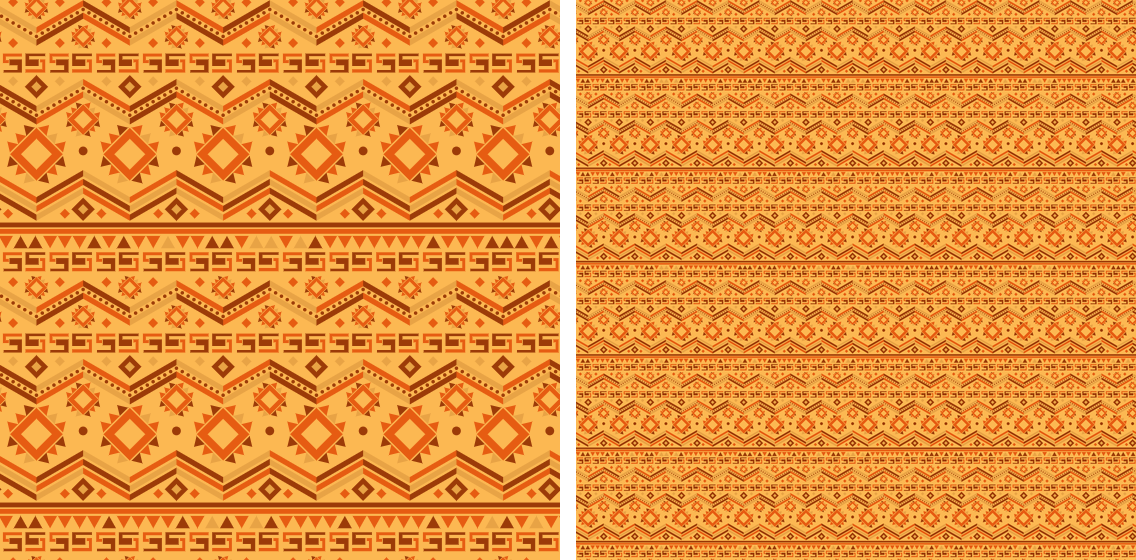
Left: one tile. Right: repeated 3 by 3.
A Shadertoy shader for this pattern:

```glsl
// Seamless tribal textile: bands of zigzags, spiked suns, diamonds, hooks and triangles
const vec3 GROUND = vec3(0.99, 0.72, 0.32);
const vec3 ORANGE = vec3(0.90, 0.36, 0.07);
const vec3 BROWN  = vec3(0.61, 0.23, 0.03);
const vec3 TAN    = vec3(0.91, 0.64, 0.27);
const float CANVAS = 768.0;      // design units across the canvas
const float BAND   = 384.0;      // height of one full set of rows
const float UNIT   = 128.0;      // width of one motif
const float VALLEY = 50.0;       // x of the first zigzag valley
const float PEAK   = 114.0;      // x of the first zigzag peak
const float RISE   = 37.0;       // zigzag height
const float TRIANGLES = 38.0;    // triangles across the canvas

float aa;                        // width of one pixel in design units

float hash(vec2 p) { return fract(sin(dot(p, vec2(127.1, 311.7))) * 43758.5453); }

void paint(inout vec3 col, vec3 ink, float d) {
    col = mix(col, ink, clamp(0.5 - d / aa, 0.0, 1.0));
}

vec3 dye(float i) {
    i = mod(i, 3.0);
    return i < 0.5 ? ORANGE : i < 1.5 ? BROWN : TAN;
}

float wrap(float x, float period) { return mod(x + 0.5 * period, period) - 0.5 * period; }

vec2 local(vec2 p, float x, float y, float period) {
    return vec2(wrap(p.x - x, period), wrap(p.y - y, BAND));
}

float diamond(vec2 q, float r) { return (abs(q.x) + abs(q.y) - r) * 0.7071; }

float rect(vec2 q, vec2 lo, vec2 hi) {
    vec2 d = abs(q - 0.5 * (lo + hi)) - 0.5 * (hi - lo);
    return max(d.x, d.y);
}

// Base on y = 0, tip at y = h
float triangle(vec2 q, float w, float h) {
    return max(-q.y, (abs(q.x) * h + (q.y - h) * w) / length(vec2(w, h)));
}

void sun(inout vec3 col, vec2 q, float size) {
    q = vec2(q.x + q.y, q.y - q.x) * 0.7071 / size;
    bool wide = abs(q.x) > abs(q.y);
    float along = wide ? q.y : q.x, across = wide ? q.x : q.y;
    float spike = clamp(floor(along / 16.0 + 0.5), -1.0, 1.0);
    float side = (wide ? 1.0 : 5.0) + sign(across);
    vec3 ink = dye(floor(3.0 * hash(vec2(spike + 2.0, side + 7.0))));
    paint(col, ink, size * triangle(vec2(along - 16.0 * spike, abs(across) - 27.5), 8.0, 13.0));
    float square = max(abs(q.x), abs(q.y));
    paint(col, ORANGE, size * (square - 25.5));
    paint(col, GROUND, size * (square - 15.0));
}

void gem(inout vec3 col, vec2 q) {
    paint(col, BROWN, diamond(q, 16.0));
    paint(col, TAN, diamond(q, 7.0));
}

float zigzag(float x) { return RISE * abs(wrap(x - PEAK, UNIT)) / (0.5 * UNIT); }

// Stripe whose dye changes at each peak and valley
void stripe(inout vec3 col, vec2 p, float y, float shift, float turn) {
    float f = (p.x - VALLEY) / (0.5 * UNIT), i = floor(f + 0.5);
    float blend = clamp((f - i) * 0.5 * UNIT / aa + 0.5, 0.0, 1.0);
    vec3 ink = mix(dye(turn * (i - 1.0) + shift), dye(turn * i + shift), blend);
    float v = wrap(p.y - y - zigzag(p.x), BAND);
    paint(col, ink, (abs(v) - 4.2) * 0.866);
}

void dottedZigzag(inout vec3 col, vec2 p, float y, float shift) {
    stripe(col, p, y - 8.5, shift, 1.0);
    stripe(col, p, y + 8.5, 1.0 + shift, 2.0);
    float u = wrap(p.x - VALLEY, 8.0);
    float v = wrap(p.y - y - zigzag(p.x - u), BAND);
    paint(col, BROWN, length(vec2(u, v)) - 2.4);
}

// Pair of interlocked hooks
void hooks(inout vec3 col, vec2 p, float y) {
    vec2 q = vec2(mod(p.x - 2.0, 64.0), wrap(p.y - y, BAND));
    float frame = min(rect(q, vec2(2, 0), vec2(28, 4)), rect(q, vec2(2, 0), vec2(6, 13)));
    frame = min(frame, rect(q, vec2(2, 9), vec2(10, 13)));
    float hook = min(rect(q, vec2(11, 8), vec2(28, 16)), rect(q, vec2(22, 8), vec2(28, 26)));
    hook = min(hook, rect(q, vec2(3, 22.5), vec2(28, 26)));
    float five = min(rect(q, vec2(33, 0), vec2(60, 3.5)), rect(q, vec2(33, 0), vec2(38, 17)));
    five = min(five, rect(q, vec2(33, 8), vec2(51, 17)));
    float tail = min(rect(q, vec2(56, 8), vec2(60, 26)), rect(q, vec2(33, 21.5), vec2(60, 26)));
    tail = min(tail, rect(q, vec2(53, 8), vec2(60, 12)));
    paint(col, ORANGE, min(frame, tail));
    paint(col, BROWN, min(hook, five));
}

void triangles(inout vec3 col, vec2 p) {
    float f = p.x * TRIANGLES / CANVAS + 0.1, i = mod(floor(f), TRIANGLES);
    float pick = hash(vec2(i, floor(p.y / BAND) + 3.0));
    vec2 q = vec2((fract(f) - 0.5) * CANVAS / TRIANGLES, wrap(p.y - 332.0, BAND));
    bool down = pick < 0.52;
    vec3 ink = down ? ORANGE : pick < 0.84 ? BROWN : TAN;
    paint(col, ink, triangle(vec2(q.x, (down ? q.y : -q.y) + 8.5), 9.6, 17.0));
}

void mainImage(out vec4 fragColor, in vec2 fragCoord) {
    vec2 uv = fragCoord / iResolution.xy;
    vec2 p = vec2(uv.x, 1.0 - uv.y) * CANVAS;
    aa = CANVAS / iResolution.y;
    vec3 col = GROUND;

    // Narrow dotted band with small suns
    dottedZigzag(col, p, 13.0, 0.0);
    sun(col, local(p, VALLEY, 10.5, UNIT), 0.4);
    sun(col, local(p, PEAK, 50.5, UNIT), 0.4);
    paint(col, ORANGE, diamond(local(p, 18.0, 3.0, 64.0), 6.8));
    paint(col, ORANGE, diamond(local(p, 18.0, 59.0, 64.0), 6.8));
    hooks(col, p, 73.5);

    // Wide band with large suns
    dottedZigzag(col, p, 121.0, 2.0);
    gem(col, local(p, VALLEY, 119.0, UNIT));
    paint(col, TAN, diamond(local(p, 18.0, 111.5, 64.0), 6.8));
    sun(col, local(p, PEAK, 164.0, UNIT), 0.58);
    sun(col, local(p, VALLEY, 211.5, UNIT), 1.0);
    paint(col, BROWN, length(local(p, PEAK, 207.0, UNIT)) - 6.0);

    // Triple zigzag
    for (float k = 0.0; k < 3.0; k++) stripe(col, p, 237.5 + 12.0 * k, 1.0 + 2.0 * k, 1.0);
    vec2 q = local(p, PEAK, 287.0, UNIT);
    gem(col, q);
    paint(col, ORANGE, diamond(vec2(abs(q.x) - 25.0, q.y - 6.0), 6.8));

    // Rules, triangles and lower hooks
    paint(col, BROWN, abs(wrap(p.y - 308.5, BAND)) - 3.3);
    paint(col, ORANGE, abs(wrap(p.y - 317.3, BAND)) - 3.3);
    triangles(col, p);
    hooks(col, p, 346.0);

    fragColor = vec4(col, 1.0);
}
```
